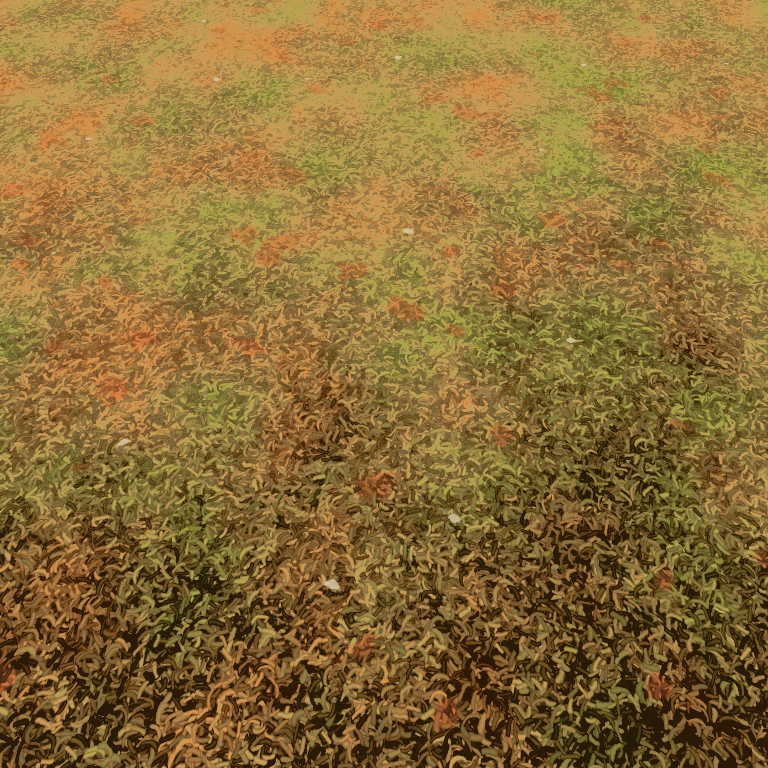
Give the GLSL for this texture, as a Shadertoy shader.

```glsl
// A dry, sunlit lawn receding toward a horizon above the frame.
// Layers of short bent blades are scattered on a perspective ground plane,
// then coloured by a straw-to-soil ramp, with fallen leaves and pale specks.

const float HORIZON = 1.8;
const float BLADE_DENSITY = 95.0;
const int BLADE_LAYERS = 6;

const vec3 SOIL  = vec3(0.16, 0.10, 0.02);
const vec3 UMBER = vec3(0.30, 0.21, 0.07);
const vec3 BROWN = vec3(0.45, 0.32, 0.13);
const vec3 OLIVE = vec3(0.48, 0.39, 0.22);
const vec3 STRAW = vec3(0.61, 0.49, 0.27);
const vec3 GOLD  = vec3(0.77, 0.62, 0.34);
const vec3 GREEN_TINT = vec3(0.86, 1.05, 0.82);
const vec3 RUST_TINT  = vec3(1.10, 0.91, 0.84);
const vec3 LEAF  = vec3(0.80, 0.40, 0.19);
const vec3 SPECK = vec3(0.86, 0.80, 0.66);

// Integer hash: three random values per cell and seed
vec3 hash3(vec2 cell, int seed) {
    uvec3 v = uvec3(ivec3(ivec2(cell), seed));
    v = v * 1664525u + 1013904223u;
    v.x += v.y * v.z; v.y += v.z * v.x; v.z += v.x * v.y;
    v ^= v >> 16u;
    v.x += v.y * v.z; v.y += v.z * v.x; v.z += v.x * v.y;
    return vec3(v >> 16u) / 65535.0;
}

float valueNoise(vec2 p, int seed) {
    vec2 cell = floor(p), f = fract(p);
    f = f * f * (3.0 - 2.0 * f);
    float low  = mix(hash3(cell, seed).x, hash3(cell + vec2(1, 0), seed).x, f.x);
    float high = mix(hash3(cell + vec2(0, 1), seed).x, hash3(cell + vec2(1, 1), seed).x, f.x);
    return mix(low, high, f.y);
}

float fbm(vec2 p, int seed) {
    float sum = 0.0, amplitude = 0.53;
    for (int i = 0; i < 4; i++) {
        sum += amplitude * valueNoise(p, seed + i);
        p = p * 2.03 + 7.3;
        amplitude *= 0.5;
    }
    return sum;
}

vec2 rotate(vec2 p, float angle) {
    float c = cos(angle), s = sin(angle);
    return vec2(c * p.x + s * p.y, c * p.y - s * p.x);
}

// Paints one layer of blades over grass = (tone offset, hue offset)
vec2 paintBlades(vec2 grass, vec2 p, int layer, float blur) {
    p += float(layer) * vec2(0.37, 0.61);
    vec2 home = floor(p);
    for (int y = -1; y <= 1; y++)
    for (int x = -1; x <= 1; x++) {
        vec2 cell = home + vec2(x, y);
        vec3 place = hash3(cell, layer);
        vec3 look = hash3(cell, layer + 50);
        vec2 q = rotate(p - cell - place.xy, (place.z - 0.4) * 2.7);
        q.y += (look.z - 0.5) * 1.6 * q.x * q.x;
        float halfLength = mix(0.25, 0.55, look.z);
        float radius = mix(0.11, 0.19, look.y);
        float d = length(vec2(max(abs(q.x) - halfLength, 0.0), q.y));
        float cover = 1.0 - smoothstep(radius - blur, radius + blur, d);
        float rim = min(d / radius, 1.0);
        vec2 blade = vec2(look.x - 0.42 - 0.35 * rim * rim, look.y - 0.5);
        grass = mix(grass, blade, cover);
    }
    return grass;
}

// Ragged spots in a random share of cells
float scatterSpots(vec2 p, float share, float size, int seed) {
    float cover = 0.0;
    vec2 home = floor(p);
    float ragged = fbm(p * 5.0, seed + 9) - 0.5;
    for (int y = -1; y <= 1; y++)
    for (int x = -1; x <= 1; x++) {
        vec2 cell = home + vec2(x, y);
        vec3 place = hash3(cell, seed);
        vec3 look = hash3(cell, seed + 1);
        vec2 q = rotate(p - cell - place.xy, look.x * 1.2 - 0.6);
        float radius = size * mix(0.5, 1.2, look.y);
        float d = length(q * vec2(0.8, 1.25)) / radius + ragged * 1.8;
        cover = max(cover, step(place.z, share) * (1.0 - smoothstep(0.65, 1.1, d)));
    }
    return cover;
}

vec3 grassRamp(float tone) {
    vec3 color = mix(SOIL, UMBER, smoothstep(0.0, 0.11, tone));
    color = mix(color, BROWN, smoothstep(0.11, 0.25, tone));
    color = mix(color, OLIVE, smoothstep(0.25, 0.39, tone));
    color = mix(color, STRAW, smoothstep(0.39, 0.60, tone));
    return mix(color, GOLD, smoothstep(0.60, 0.86, tone));
}

void mainImage(out vec4 fragColor, in vec2 fragCoord) {
    vec2 uv = fragCoord / iResolution.xy;

    // Perspective ground plane, in blade cells
    float depth = 1.0 / (HORIZON - uv.y);
    vec2 ground = vec2((uv.x - 0.5) * depth, 1.4 * depth) * BLADE_DENSITY;
    float blur = 0.8 * depth * BLADE_DENSITY / iResolution.y;
    vec2 bent = ground + 0.5 * vec2(fbm(ground * 0.8, 70), fbm(ground * 0.8, 80));

    // Blades over rough thatch
    vec2 grass = vec2(fbm(ground * 2.5, 90) - 0.85, 0.0);
    for (int i = 0; i < BLADE_LAYERS; i++) grass = paintBlades(grass, bent, i, blur);

    // Broad light, shade and clumps
    float light = mix(0.36, 0.86, smoothstep(0.0, 1.0, uv.y));
    float band = (uv.x - 0.87 + 0.08 * uv.y) / 0.15;
    light -= 0.17 * exp(-band * band) * (1.0 - smoothstep(0.55, 0.85, uv.y));
    light += 0.5 * (fbm(ground * 0.16, 20) - 0.5);
    float tone = clamp(light + grass.x * mix(0.95, 0.5, uv.y), 0.0, 1.0);

    // Green and rusty drifts
    float hue = grass.y * 0.9 + 3.0 * (fbm(ground * 0.13, 30) - 0.5);
    hue += 0.5 * (uv.x - 0.5) * uv.y;
    vec3 color = grassRamp(tone);
    color *= mix(vec3(1.0), GREEN_TINT, clamp(hue, 0.0, 1.0));
    color *= mix(vec3(1.0), RUST_TINT, clamp(-hue, 0.0, 1.0));

    // Fallen leaves and pale specks
    float leaves = scatterSpots(ground * 0.17, 0.24, 0.26, 40);
    color = mix(color, LEAF * (0.45 + 0.65 * tone), leaves * mix(0.75, 0.3, uv.y));
    color = mix(color, SPECK, 0.8 * scatterSpots(ground * 0.3, 0.02, 0.12, 60));

    fragColor = vec4(color, 1.0);
}
```
